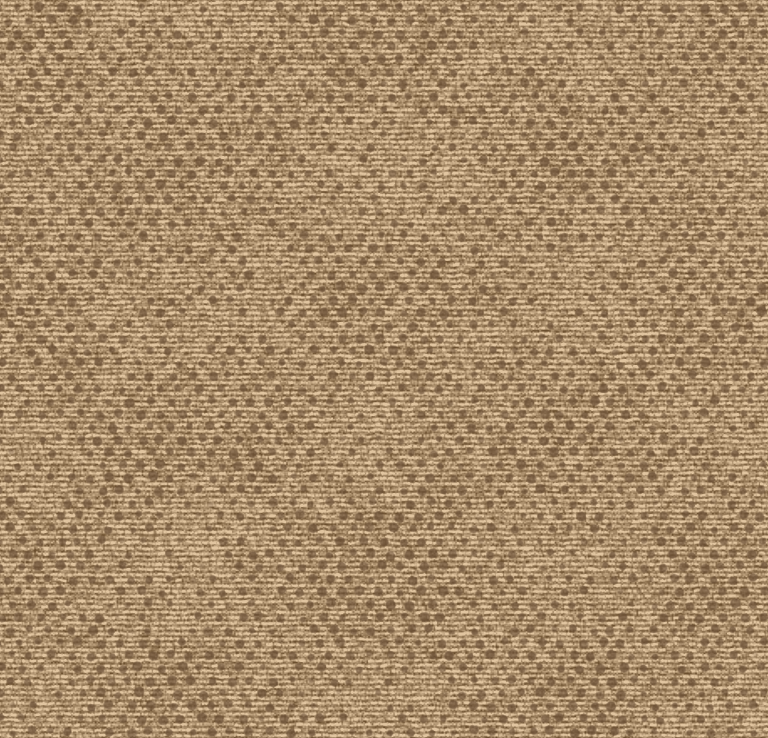
Reproduce this texture procedurally as a WebGL 2 fragment shader.

```glsl
#version 300 es
precision highp float;
// Woven tan cloth with scattered brown dots: broken horizontal threads and
// fine fibre grain form the ground; a jittered, staggered lattice carries the
// dots, whose size and strength swell in half-drop patches of layered sines.

uniform vec2 u_resolution;
out vec4 fragColor;

const float TAU = 6.2831853;
const vec3 SHADOW = vec3(0.44, 0.33, 0.20);
const vec3 LIGHT = vec3(0.85, 0.74, 0.595);
const vec3 DOT_TINT = vec3(0.005, 0.008, 0.03);

float hash(vec2 p) {
  vec3 q = fract(vec3(p.xyx) * 0.1031);
  q += dot(q, q.yzx + 33.33);
  return fract((q.x + q.y) * q.z);
}

float valueNoise(vec2 p) {
  vec2 i = floor(p);
  vec2 f = fract(p);
  f = f * f * (3.0 - 2.0 * f);
  float low = mix(hash(i), hash(i + vec2(1, 0)), f.x);
  float high = mix(hash(i + vec2(0, 1)), hash(i + vec2(1, 1)), f.x);
  return mix(low, high, f.y);
}

// Dense patches in a half-drop repeat, roughened by smaller waves.
float patchLevel(vec2 p) {
  float broad = cos(TAU * (p.x / 0.514 - 0.5)) * cos(TAU * (p.y / 0.37 - 0.1));
  float fine = sin(p.x * 41.0 + 2.0 * sin(p.y * 17.0)) * sin(p.y * 33.0 + p.x * 9.0);
  return 0.7 * broad + 0.4 * fine;
}

// Brightness of the threads: rounded rows cut into stitches of random tone.
float weave(vec2 p, float rows, float stitches) {
  float wobble = 0.3 * (valueNoise(p * vec2(80.0, 60.0)) - 0.5);
  float y = p.y * rows + wobble;
  float row = floor(y);
  float x = p.x * stitches + 7.0 * hash(vec2(row, 3.0));
  float tone = hash(vec2(floor(x), row + 11.0));
  float along = abs(fract(x) - 0.5);
  float gap = smoothstep(0.25, 0.5, along);
  float ridge = -cos(TAU * fract(y));
  return 0.33 * ridge * (0.6 + 0.8 * tone) * (1.0 - 0.5 * gap)
       + 0.22 * (tone - 0.5) - 0.13 * gap;
}

// Fibre grain, stretched a little along the threads.
float fibre(vec2 p) {
  float coarse = valueNoise(p * vec2(190.0, 270.0)) - 0.5;
  float fine = valueNoise(p * vec2(440.0, 480.0) + 31.0) - 0.5;
  return 0.38 * coarse + 0.64 * fine;
}

// Coverage of the dots nearest to p, on a staggered lattice of given cell size.
float dots(vec2 p, vec2 cellSize, float softness) {
  float cover = 0.0;
  float baseRow = floor(p.y / cellSize.y);
  for (int j = -1; j <= 1; j++) {
    float row = baseRow + float(j);
    float shift = 0.5 * mod(row, 2.0);
    float baseCol = floor(p.x / cellSize.x - shift);
    for (int i = -1; i <= 1; i++) {
      vec2 cell = vec2(baseCol + float(i), row) + 40.0;
      vec2 jitter = vec2(hash(cell), hash(cell + 57.0)) - 0.5;
      vec2 centre = (cell - 40.0 + vec2(0.5 + shift, 0.5) + 0.32 * jitter) * cellSize;
      float level = 0.54 + 0.3 * patchLevel(centre) + 0.7 * (hash(cell + 113.0) - 0.5);
      level = clamp(level, 0.0, 1.0);
      float radius = mix(0.0028, 0.0068, level);
      float strength = smoothstep(0.06, 0.36, level) * mix(0.82, 1.0, hash(cell + 171.0));
      float dist = length(p - centre) - radius;
      cover = max(cover, strength * (1.0 - smoothstep(-softness, softness, dist)));
    }
  }
  return cover;
}

void main() {
  vec2 p = gl_FragCoord.xy / u_resolution.y;
  float pixel = 1.0 / u_resolution.y;

  // Ground cloth, a little darker where the dots crowd together
  float grain = fibre(p);
  float ground = 0.645 + weave(p, 138.0, 96.0) + grain - 0.02 * patchLevel(p);

  // Dots with slightly frayed outlines and a trace of the weave inside
  vec2 frayed = p + 0.0008 * vec2(grain, valueNoise(p * 230.0) - 0.5);
  float cover = dots(frayed, vec2(0.0272, 0.0172), max(pixel, 0.0017));
  float dotTone = 0.1 + 0.24 * (ground - 0.64);

  float tone = clamp(mix(ground, dotTone, cover), -0.05, 1.08);
  vec3 colour = mix(SHADOW, LIGHT, tone) + DOT_TINT * cover;
  fragColor = vec4(colour, 1.0);
}
```
